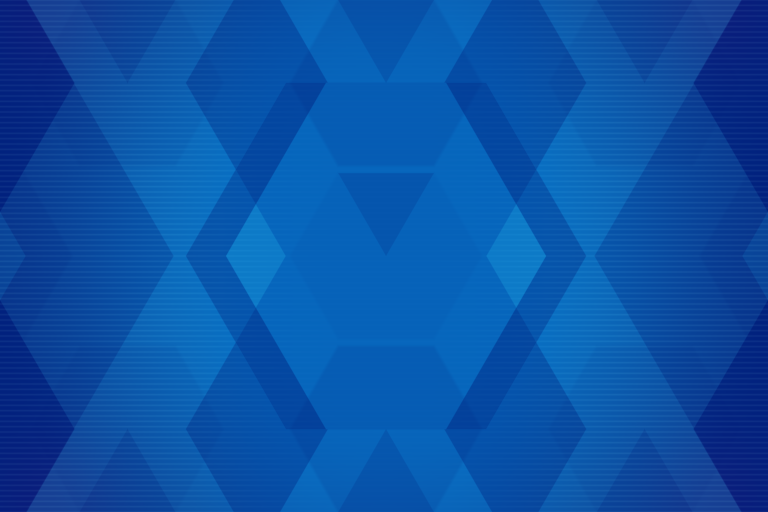
A Shadertoy shader for this background:

```glsl
#define RING 0.391       // radius of the large hexagon
#define ROW 0.338        // height of the upper and lower rows
#define CELL 0.1875      // radius of the small hexagons
#define STEP 0.505       // spacing of the small hexagons
#define BAND 0.3125      // inner limit of the dark ring
#define SLOPE 0.577      // sideways run of the slanted edges
#define LINES 96.0       // scan lines over the height
#define DEEP vec3(0.0, 0.10, 0.47)
#define BRIGHT vec3(0.08, 0.56, 0.83)
#define CORE vec3(0.03, 0.435, 0.77)
#define RIM vec3(0.05, 0.265, 0.60)

// Coverage of a shape with signed distance d, blurred by soft
float fill(float d, float soft) {
    float aa = 0.8 / iResolution.y + soft;
    return 1.0 - smoothstep(-aa, aa, d);
}

float fill(float d) {
    return fill(d, 0.0);
}

// Hexagon with flat top and bottom
float hexagon(vec2 p, float radius) {
    p = abs(p);
    return max(p.y, 0.866 * p.x + 0.5 * p.y) - 0.866 * radius;
}

// Region right of a sideways V whose tip points left
float wedge(vec2 p, vec2 tip) {
    return 0.866 * (tip.x - p.x + SLOPE * abs(p.y - tip.y));
}

// Triangle standing on its tip at the origin
float triangle(vec2 p, float height) {
    return max(0.866 * (abs(p.x) - SLOPE * p.y), p.y - height);
}

void shade(inout vec3 color, float amount) {
    color = mix(color, DEEP, amount);
}

void mainImage(out vec4 fragColor, in vec2 fragCoord) {
    vec2 p = (fragCoord - 0.5 * iResolution.xy) / iResolution.y;
    vec2 side = abs(p);
    vec2 q = p - vec2(0.004, 0.0);
    vec2 a = abs(q);
    vec2 cell = vec2(q.x - STEP * round(q.x / STEP), a.y - ROW);

    // Radial glow, greener beside the ring
    vec3 color = mix(CORE, RIM, smoothstep(0.3, 0.88, length(p)));
    color += vec3(0.02, 0.01, -0.01) * smoothstep(0.2, 0.4, side.x);

    // Outer wedges and dark corners
    float outward = smoothstep(0.4, 0.75, side.x);
    shade(color, mix(0.24, 0.32, outward) * fill(wedge(side, vec2(0.411, 0.0))));
    shade(color, mix(0.35, 0.62, outward) * fill(wedge(side, vec2(0.6045, ROW))));
    color = mix(color, BRIGHT, 0.2 * fill(wedge(side, vec2(0.70, 0.0))));

    // Large hexagon, its dark ring and the rows crossing it
    float ring = fill(hexagon(q, RING));
    float row = fill(0.866 * (a.x - RING + SLOPE * abs(a.y - ROW)));
    float inner = ring * fill(0.866 * (a.x - BAND + SLOPE * a.y));
    float band = ring - inner;
    float gap = fill(max(ROW - a.y, 0.866 * (a.x - 0.1135 - SLOPE * (a.y - ROW))));
    shade(color, 0.30 * row * (1.0 - ring) * (1.0 - gap));
    shade(color, band * mix(0.30, 0.46, row));
    shade(color, 0.10 * inner);
    color = mix(color, BRIGHT, 0.52 * inner * (1.0 - row));
    color = mix(color, BRIGHT, 0.06 * gap);

    // Faint small hexagons
    float middle = step(a.x, 0.5 * STEP);
    shade(color, mix(0.07, 0.13, middle) * fill(hexagon(cell, CELL), 0.003));
    shade(color, 0.05 * fill(hexagon(q, CELL), 0.003));
    shade(color, 0.10 * fill(hexagon(a - vec2(0.80, 0.0), CELL), 0.003));

    // Darker triangles
    shade(color, 0.18 * fill(triangle(cell, 1.0)) * step(a.x, 1.5 * STEP));
    shade(color, 0.18 * fill(triangle(q, 0.162)));

    // Violet tint in the corners
    vec2 corner = side - vec2(0.65, 0.48);
    color += vec3(0.03, -0.02, -0.01) * exp(-60.0 * dot(corner, corner));

    // Thin scan lines growing toward the sides
    float scan = pow(0.5 + 0.5 * cos(6.28318 * LINES * p.y), 3.0);
    float strength = mix(0.1, 1.0, smoothstep(0.08, 0.5, side.x));
    color += vec3(0.04, 0.05, 0.03) * strength * (scan - 0.31);

    fragColor = vec4(clamp(color, 0.0, 1.0), 1.0);
}
```
